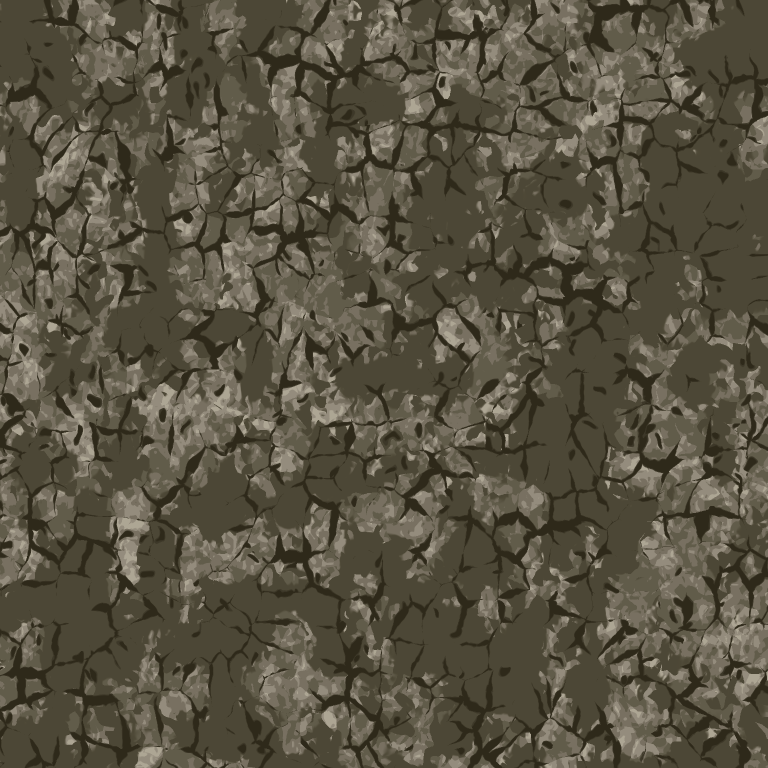
Give the GLSL for this texture, as a WebGL 2 fragment shader.

```glsl
#version 300 es
precision highp float;
// Weathered bark in flat tones: a warped cell grid gives blocky plates with
// dark cracks, and a finer layer of stretched cells gives angular flakes.
// Each flake is either bare ground or one of four lit steps.

uniform vec2 u_resolution;
out vec4 fragColor;

const vec3 CRACK  = vec3(0.18, 0.16, 0.10);
const vec3 RIM    = vec3(0.24, 0.22, 0.16);
const vec3 GROUND = vec3(0.30, 0.28, 0.21);
const vec3 DULL   = vec3(0.38, 0.36, 0.29);
const vec3 MIDDLE = vec3(0.47, 0.44, 0.38);
const vec3 LIGHT  = vec3(0.58, 0.55, 0.49);
const vec3 GLINT  = vec3(0.68, 0.65, 0.58);

vec2 hash2(vec2 p) {
  vec3 q = fract(p.xyx * vec3(0.1031, 0.1030, 0.0973));
  q += dot(q, q.yzx + 33.33);
  return fract((q.xx + q.yz) * q.zy);
}

float noise(vec2 p) {
  vec2 i = floor(p), f = fract(p);
  f = f * f * (3.0 - 2.0 * f);
  float low = mix(hash2(i).x, hash2(i + vec2(1, 0)).x, f.x);
  float high = mix(hash2(i + vec2(0, 1)).x, hash2(i + vec2(1, 1)).x, f.x);
  return mix(low, high, f.y);
}

vec2 warp(vec2 p, float frequency, float amount) {
  vec2 q = p * frequency;
  return p + amount * (vec2(noise(q), noise(q + 71.7)) - 0.5);
}

// Blocky plates: x = distance to border, y = facing to light, zw = cell id
vec4 plate(vec2 p, float jitter) {
  vec2 base = floor(p), id = base, nearest = vec2(9), second = vec2(9);
  for (int y = -1; y <= 1; y++)
    for (int x = -1; x <= 1; x++) {
      vec2 cell = base + vec2(x, y);
      vec2 d = cell + 0.5 + jitter * (hash2(cell) - 0.5) - p;
      if (dot(d, d) < dot(nearest, nearest)) {
        second = nearest;
        nearest = d;
        id = cell;
      } else if (dot(d, d) < dot(second, second)) {
        second = d;
      }
    }
  vec2 outward = normalize(second - nearest);
  float border = dot(0.5 * (nearest + second), outward);
  return vec4(border, dot(outward, vec2(-0.7, 0.7)), id);
}

// Stretched flakes, mostly upright: x = distance to centre, yz = cell id
vec3 flake(vec2 p) {
  vec2 base = floor(p);
  vec3 best = vec3(9.0, base);
  for (int y = -1; y <= 1; y++)
    for (int x = -1; x <= 1; x++) {
      vec2 cell = base + vec2(x, y);
      vec2 d = cell + hash2(cell + 17.0) - p;
      float angle = 1.57 + 2.5 * (hash2(cell + 53.0).x - 0.5);
      vec2 along = vec2(cos(angle), sin(angle));
      float reach = length(vec2(0.65 * dot(d, along),
                                1.5 * dot(d, vec2(-along.y, along.x))));
      if (reach < best.x) best = vec3(reach, cell);
    }
  return best;
}

float cut(float edge, float value) {
  return smoothstep(edge - 0.012, edge + 0.012, value);
}

vec3 bark(vec2 p) {
  vec2 bent = warp(warp(p, 9.0, 0.045), 60.0, 0.008);
  vec4 block = plate(bent * vec2(25.0, 22.0), 0.8);
  vec3 chip = flake(warp(p, 75.0, 0.012) * 62.0);
  vec2 chance = hash2(chip.yz + 131.0);
  float grain = noise(warp(p, 90.0, 0.01) * vec2(170.0, 130.0));

  // Patches where flakes cover the ground
  float cover = 0.45 * noise(p * vec2(23.0, 17.0) + 5.3)
              + 0.30 * noise(p * 5.0 + 2.1)
              + 0.20 * chance.x + 0.05 * grain;

  // Lit steps of the flakes
  float tone = 0.46 * chance.y + 0.30 * hash2(block.zw + 7.0).x
             + 0.45 * (grain - 0.5) + 0.12 + 0.08 * block.y;
  vec3 lit = mix(DULL, MIDDLE, cut(0.43, tone));
  lit = mix(lit, LIGHT, cut(0.66, tone));
  lit = mix(lit, GLINT, cut(0.86, tone));
  vec3 color = mix(GROUND, lit, cut(0.487, cover));

  // Cracks, wider on the shaded side of each plate
  float width = 0.28 * (noise(p * vec2(34.0, 27.0) + 9.4) - 0.39)
              + 0.12 * (cover - 0.5) - 0.022 * block.y;
  float depth = width - block.x + 0.07 * (grain - 0.5);

  // A few dark splinters between the flakes
  float splinter = fract(chance.x * 13.7 + chance.y * 7.3) < 0.055
                 ? 0.38 - chip.x : -1.0;
  depth = max(depth, 0.25 * splinter);
  color = mix(color, RIM, smoothstep(-0.006, 0.006, depth));
  return mix(color, CRACK, smoothstep(0.016, 0.028, depth));
}

void main() {
  // Four samples per pixel soften every outline
  vec3 sum = vec3(0);
  for (int i = 0; i < 4; i++) {
    vec2 offset = (vec2(i % 2, i / 2) - 0.5) * 0.55;
    sum += bark((gl_FragCoord.xy + offset) / u_resolution.y);
  }
  fragColor = vec4(sum / 4.0, 1.0);
}
```
